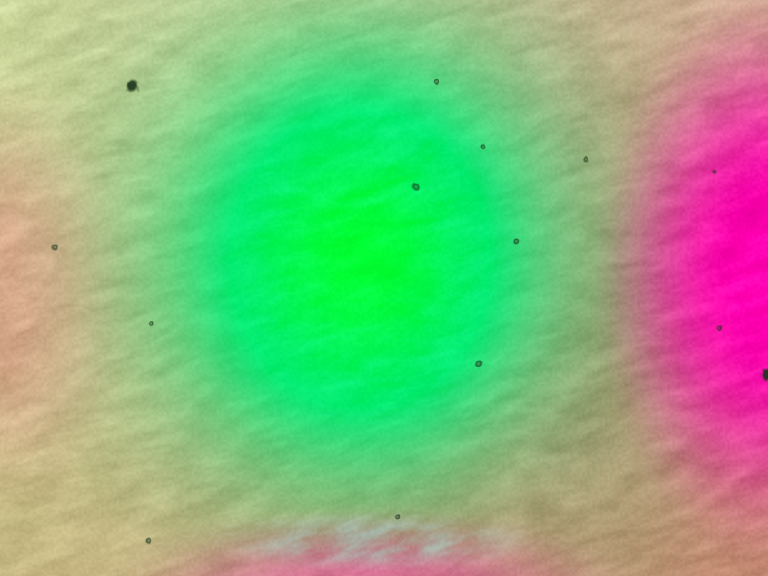
This background is drawn by a WebGL 1 fragment shader. Its source:

```glsl
precision highp float;
// Soft colour field: a vivid green disc with a wide halo on a tan ground,
// a magenta glow at the right edge and pink light below. Slanted noise gives
// a fibrous surface, and a jittered grid scatters small dark specks.

uniform vec2 u_resolution;

const float ASPECT = 4.0 / 3.0;

const vec3 TOP_LEFT     = vec3(0.80, 0.84, 0.61);
const vec3 TOP_RIGHT    = vec3(0.79, 0.65, 0.55);
const vec3 BOTTOM_LEFT  = vec3(0.78, 0.72, 0.51);
const vec3 BOTTOM_RIGHT = vec3(0.77, 0.54, 0.45);
const vec3 GREEN_CORE   = vec3(0.00, 1.00, 0.20);
const vec3 GREEN_RIM    = vec3(0.02, 0.92, 0.46);
const vec3 MAGENTA      = vec3(1.00, 0.00, 0.69);
const vec3 ROSE         = vec3(0.86, 0.40, 0.59);
const vec3 BLUSH        = vec3(0.87, 0.63, 0.54);
const vec3 OLIVE        = vec3(0.66, 0.58, 0.43);
const vec3 SILVER       = vec3(0.62, 0.71, 0.66);
const vec3 SPECK        = vec3(0.10, 0.20, 0.10);

const vec2 DISC_CENTER = vec2(0.625, 0.549);
const vec2 DISC_RADIUS = vec2(0.250, 0.285);
const vec2 MAIN_SPECK  = vec2(0.229, 0.849);
const vec2 EDGE_SPECK  = vec2(1.331, 0.349);

const float HALO_START   = 0.90;
const float HALO_WIDTH   = 0.55;
const float FIBRE_ANGLE  = 0.30;
const float FIBRE_AMOUNT = 0.17;
const float GRAIN_AMOUNT = 0.045;
const float SPECK_CELL   = 0.16;
const float SPECK_CHANCE = 0.28;

float hash(vec2 p) {
  vec3 q = fract(p.xyx * 0.1031);
  q += dot(q, q.yzx + 33.33);
  return fract((q.x + q.y) * q.z);
}

float noise(vec2 p) {
  vec2 cell = floor(p);
  vec2 f = fract(p);
  f = f * f * (3.0 - 2.0 * f);
  float low = mix(hash(cell), hash(cell + vec2(1.0, 0.0)), f.x);
  float high = mix(hash(cell + vec2(0.0, 1.0)), hash(cell + 1.0), f.x);
  return mix(low, high, f.y);
}

// Layered noise stretched along the fibre direction, centred on zero.
float fibres(vec2 p) {
  float c = cos(FIBRE_ANGLE);
  float s = sin(FIBRE_ANGLE);
  vec2 q = vec2(c * p.x + s * p.y, c * p.y - s * p.x) + 7.0;
  q += 0.02 * noise(p * 9.0 + 20.0);
  q *= vec2(16.0, 52.0);
  float sum = 0.0;
  float weight = 0.5;
  for (int i = 0; i < 3; i++) {
    sum += weight * (noise(q) - 0.5);
    q = q * 1.9 + 13.7;
    weight *= 0.55;
  }
  return sum;
}

float ellipseDistance(vec2 p, vec2 center, vec2 radius) {
  return length((p - center) / radius);
}

float glow(vec2 p, vec2 center, vec2 radius) {
  return 1.0 - smoothstep(0.2, 1.15, ellipseDistance(p, center, radius));
}

// Irregular dark spot with a soft edge.
float spot(vec2 p, vec2 center, float radius) {
  float wobble = 0.6 * (noise(p * 170.0) - 0.5);
  float d = length(p - center) / radius + wobble;
  return 1.0 - smoothstep(0.55, 1.25, d);
}

float scatteredSpecks(vec2 p) {
  vec2 cell = floor(p / SPECK_CELL);
  vec2 jitter = vec2(hash(cell + 11.3), hash(cell + 47.9));
  vec2 center = (cell + 0.15 + 0.7 * jitter) * SPECK_CELL;
  float radius = mix(0.004, 0.0075, hash(cell + 83.1));
  float present = step(hash(cell + 5.7), SPECK_CHANCE);
  float ring = spot(p, center, radius) - 0.4 * spot(p, center, radius * 0.5);
  return 0.65 * present * ring;
}

void main() {
  vec2 uv = gl_FragCoord.xy / u_resolution;
  vec2 p = uv * vec2(ASPECT, 1.0);
  float fibre = fibres(p);

  // Ground and its broad tints
  vec3 color = mix(mix(BOTTOM_LEFT, BOTTOM_RIGHT, uv.x),
                   mix(TOP_LEFT, TOP_RIGHT, uv.x), uv.y);
  color = mix(color, BLUSH, 0.85 * glow(p, vec2(0.0, 0.49), vec2(0.24, 0.36)));
  color = mix(color, OLIVE, 0.70 * glow(p, vec2(1.06, 0.33), vec2(0.20, 0.58)));

  // Green disc and halo
  float d = ellipseDistance(p, DISC_CENTER, DISC_RADIUS);
  float halo = exp(-pow(max(d - HALO_START, 0.0) / HALO_WIDTH, 1.2));
  vec3 green = mix(GREEN_CORE, GREEN_RIM, smoothstep(0.0, 1.05, d + 0.5 * fibre));
  color = mix(color, green, halo);

  // Magenta side glow, rose light below and its pale band
  color = mix(color, MAGENTA, glow(p, vec2(1.345, 0.523), vec2(0.287, 0.46)));
  color = mix(color, ROSE, 0.85 * glow(p, vec2(0.642, -0.03), vec2(0.42, 0.14)));
  float band = glow(p, vec2(0.65, 0.062), vec2(0.28, 0.05));
  color = mix(color, SILVER, band * clamp(0.55 + 2.5 * fibre, 0.0, 1.0));

  // Surface texture, calmer inside the saturated areas
  float calm = mix(1.0, 0.55, halo);
  color += FIBRE_AMOUNT * calm * fibre;
  color += GRAIN_AMOUNT * calm * (noise(p * 230.0) - 0.5);

  // Specks
  float specks = max(scatteredSpecks(p), 0.9 * spot(p, MAIN_SPECK, 0.011));
  specks = max(specks, 0.9 * spot(p, EDGE_SPECK, 0.010));
  color = mix(color, SPECK, specks);

  gl_FragColor = vec4(clamp(color, 0.0, 1.0), 1.0);
}
```
